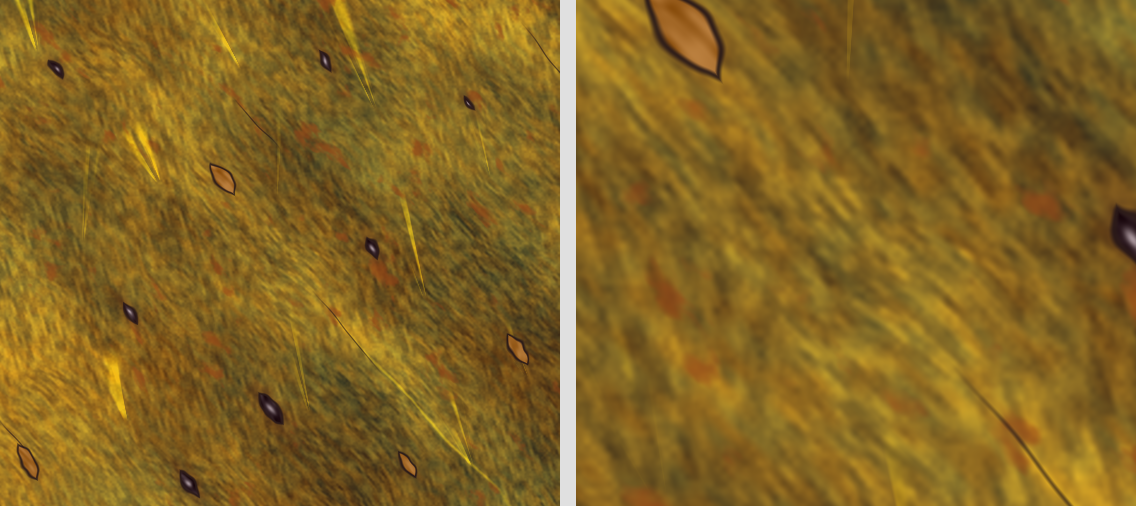
Left, the full canvas; right, a detail of the centre.
This texture is drawn by a WebGL 1 fragment shader. Its source:

```glsl
precision highp float;
uniform vec2 u_resolution;

#define GRAIN_ANGLE -0.82
#define GRAIN_SCALE vec2(62.0, 175.0)
#define GRAIN_CONTRAST 0.78
#define CLOUD_CONTRAST 1.05
#define MEAN_TONE 0.34
#define BAND_OFFSET 0.75
#define BAND_WIDTH 0.05
#define FAN_COUNT 13
#define SLOT_COUNT 11
#define SCRATCH_COUNT 4

const vec3 SHADOW = vec3(0.33, 0.25, 0.105);
const vec3 OCHRE = vec3(0.58, 0.445, 0.14);
const vec3 GOLD = vec3(0.86, 0.68, 0.16);
const vec3 RUST = vec3(0.58, 0.27, 0.09);
const vec3 INK = vec3(0.13, 0.075, 0.095);
const vec3 AMBER = vec3(0.68, 0.43, 0.15);

float hash(vec2 p) {
  vec3 q = fract(vec3(p.xyx) * 0.1031);
  q += dot(q, q.yzx + 33.33);
  return fract((q.x + q.y) * q.z);
}

float noise(vec2 p) {
  vec2 cell = floor(p), f = fract(p);
  f = f * f * (3.0 - 2.0 * f);
  return mix(mix(hash(cell), hash(cell + vec2(1, 0)), f.x),
             mix(hash(cell + vec2(0, 1)), hash(cell + vec2(1, 1)), f.x), f.y);
}

float fbm(vec2 p) {
  float sum = 0.0, amp = 0.5;
  for (int i = 0; i < 4; i++) {
    sum += amp * noise(p);
    p = mat2(1.6, 1.2, -1.2, 1.6) * p + 7.3;
    amp *= 0.5;
  }
  return sum / 0.9375;
}

// Coordinates along (x) and across (y) a direction
vec2 toFrame(vec2 p, float angle) {
  vec2 dir = vec2(cos(angle), sin(angle));
  return vec2(dot(p, dir), dot(p, vec2(-dir.y, dir.x)));
}

// Evenly spread but irregular positions
vec2 scatter(float i, float count, float seed) {
  float x = (i + hash(vec2(i, seed))) / count;
  float y = fract(i * 0.618 + 0.2 * hash(vec2(seed, i)) + seed * 0.37);
  return vec2(x * u_resolution.x / u_resolution.y, y);
}

// Bundle of fine hairs converging on a tip
float fan(vec2 q, float len, float spread, float seed) {
  float s = q.x / len;
  float w = q.y / (spread * (0.15 + max(s, 0.0)));
  float hairs = smoothstep(0.4, 0.8, noise(vec2(w * 3.0 + seed * 37.0, q.x * 5.0)));
  return hairs * smoothstep(0.0, 0.12, s) * (1.0 - smoothstep(0.65, 1.0, s))
       * (1.0 - smoothstep(0.5, 1.0, abs(w)));
}

// Tapered line of given half length and half width
float stroke(vec2 q, float len, float width) {
  float taper = 1.0 - smoothstep(0.3, 1.0, abs(q.x) / len);
  return taper * (1.0 - smoothstep(0.0, max(width, 1.2 / u_resolution.y), abs(q.y)));
}

void main() {
  vec2 p = gl_FragCoord.xy / u_resolution.y;
  vec2 warp = vec2(fbm(p * 5.0), fbm(p * 5.0 + 31.0)) - 0.5;
  vec2 q = toFrame(p + 0.05 * warp, GRAIN_ANGLE);

  // Broad clouds and the bright diagonal band
  float cloud = fbm(q * vec2(2.6, 6.5) + 11.0);
  float patches = fbm(p * 6.0 + 50.0);
  float bandGap = (q.y - BAND_OFFSET) / BAND_WIDTH;
  float band = exp(-bandGap * bandGap) * smoothstep(0.25, 0.65, fbm(q * vec2(5.0, 14.0) + 3.0));

  // Fine brushed grain in two crossing directions
  float grain = noise(q * GRAIN_SCALE);
  float cross = noise(toFrame(p, GRAIN_ANGLE - 0.45) * GRAIN_SCALE * 0.85 + 90.0);
  grain = mix(grain, cross, smoothstep(0.35, 0.65, noise(p * 9.0 + 20.0)));
  float fibre = noise(q * vec2(14.0, 85.0) + 40.0);
  float speck = noise(p * 210.0);

  float tone = MEAN_TONE + CLOUD_CONTRAST * (cloud - 0.5) + 0.5 * (patches - 0.5) + 0.26 * band;
  tone += GRAIN_CONTRAST * (0.55 * grain + 0.27 * fibre + 0.18 * speck - 0.5) * (0.75 + 0.6 * patches);

  // Bright hair fans and long thin highlights
  float shine = 0.0;
  for (int i = 0; i < FAN_COUNT; i++) {
    float n = float(i);
    float size = hash(vec2(n, 5.0)), power = hash(vec2(n, 6.0));
    vec2 f = toFrame(p - scatter(n, float(FAN_COUNT), 2.0), mix(1.4, 2.15, hash(vec2(n, 4.0))));
    shine += fan(f, 0.13 + 0.2 * size, 0.012 + 0.025 * power, n) * (0.15 + 0.55 * power * power);
  }
  shine += 0.4 * stroke(q - vec2(0.45, BAND_OFFSET - 0.01), 0.3, 0.005);
  tone += shine;

  // Colour ramp with green and red drifts
  tone = clamp(tone, -0.2, 1.1);
  vec3 color = mix(SHADOW, OCHRE, min(tone * 2.0, 1.0));
  color = mix(color, GOLD, max(tone * 2.0 - 1.0, 0.0));
  float hue = fbm(p * 4.0 + 70.0) + 0.5 * noise(q * vec2(45.0, 110.0) + 15.0) - 0.75;
  color += hue * vec3(0.09, -0.055, -0.08) + shine * vec3(0.03, 0.05, -0.1);
  float rust = smoothstep(0.68, 0.85, fbm(q * vec2(16.0, 30.0) + 60.0));
  color = mix(color, RUST, 0.65 * rust);

  // Thin dark scratches along the grain
  for (int i = 0; i < SCRATCH_COUNT; i++) {
    float n = float(i);
    vec2 s = toFrame(p - scatter(n, float(SCRATCH_COUNT), 8.0), GRAIN_ANGLE - 0.1 * hash(vec2(n, 9.0)));
    s.y += 0.006 * (noise(vec2(s.x * 20.0, n)) - 0.5);
    color = mix(color, INK, 0.6 * stroke(s, 0.06 + 0.08 * hash(vec2(n, 10.0)), 0.0025));
  }

  // Lens-shaped slots: dark rim, amber or ink core, smeared ends
  for (int i = 0; i < SLOT_COUNT; i++) {
    float n = float(i);
    float size = hash(vec2(n, 12.0));
    float len = mix(0.018, 0.048, size * size), width = len * mix(0.34, 0.48, hash(vec2(n, 13.0)));
    vec2 s = toFrame(p - scatter(n, float(SLOT_COUNT), 11.0), mix(-1.2, -0.85, hash(vec2(n, 14.0))));
    s += 0.007 * (vec2(noise(p * 55.0), noise(p * 55.0 + 9.0)) - 0.5);
    vec2 e = s / vec2(len, width);
    float edge = (abs(e.y) + e.x * e.x - 1.0) * width;
    float inside = 1.0 - smoothstep(-0.002, 0.003, edge);
    float core = 1.0 - smoothstep(-0.006, -0.002, edge);
    float smear = exp(-dot(e * vec2(0.65, 0.8), e * vec2(0.65, 0.8)));
    float isDark = step(0.6, hash(vec2(n, 15.0)));
    vec3 fill = mix(AMBER, INK * 1.3, isDark) + 0.22 * (grain - 0.5);
    fill += isDark * 0.5 * exp(-dot(e, e) * 14.0);
    color = mix(color, mix(RUST, INK, 0.5), smear * mix(0.2, 0.5, isDark));
    color = mix(color, INK, 0.85 * inside);
    color = mix(color, fill, core * 0.9);
  }

  gl_FragColor = vec4(clamp(color, 0.0, 1.0), 1.0);
}
```
